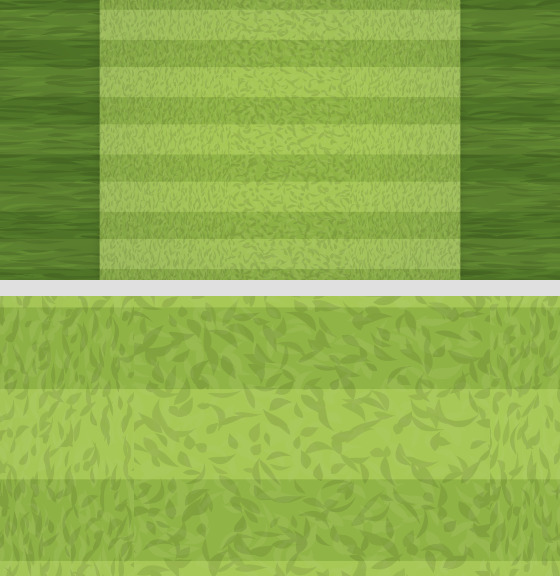
Top: the whole. Bottom: its middle third, enlarged.
Write a Shadertoy shader that draws this texture.

```glsl
const float FIELD_HALF_WIDTH = 0.644;
const float BAND_PERIOD = 0.2047;
const float BAND_START = 0.039;
const float LIGHT_SHARE = 0.525;

vec2 hash22(vec2 p) {
    vec3 q = fract(p.xyx * vec3(0.1031, 0.1030, 0.0973));
    q += dot(q, q.yzx + 33.33);
    return fract((q.xx + q.yz) * q.zy);
}

// Coverage of the interval [a, b] with soft ends
float span(float x, float a, float b, float aa) {
    return smoothstep(a - aa, a + aa, x) - smoothstep(b - aa, b + aa, x);
}

// Tapered, curved blade centred on the origin
float blade(vec2 p, float angle, float halfLength, float halfWidth, float bend, float aa) {
    float c = cos(angle), s = sin(angle);
    vec2 q = vec2(c * p.x + s * p.y, c * p.y - s * p.x);
    float t = q.x / halfLength;
    float d = abs(q.y + bend * q.x * q.x) - halfWidth * (1.0 - t * t) * (1.0 - 0.5 * t);
    return smoothstep(aa, -aa, d) * step(abs(t), 1.0);
}

// Randomly turned blades, one in each filled cell, gathered from the neighbours
float bladeLayer(vec2 p, float lean, float spread, float fill, float seed, float aa) {
    vec2 cell = floor(p);
    float cover = 0.0;
    for (int y = -1; y <= 1; y++) {
        for (int x = -1; x <= 1; x++) {
            vec2 id = cell + vec2(x, y);
            vec2 place = hash22(id + seed);
            vec2 look = hash22(id + seed + 57.0);
            vec2 kind = hash22(id + seed + 113.0);
            float angle = lean + spread * (look.x - 0.5);
            float size = mix(0.35, 0.95, look.y);
            float width = mix(0.12, 0.28, kind.y);
            float strength = mix(0.75, 1.0, place.y) * step(kind.x, fill);
            float bend = 1.4 * (place.x - 0.5);
            cover = max(cover, strength * blade(p - id - place, angle, size, width, bend, aa));
        }
    }
    return cover;
}

// Slow tonal drift from layered sines
float drift(vec2 p) {
    return 0.5 * sin(p.x * 6.0 + 2.0 * sin(p.y * 13.0))
         + 0.5 * sin(p.y * 37.0 + 1.7 * sin(p.x * 8.0));
}

void mainImage(out vec4 fragColor, in vec2 fragCoord) {
    float pixel = 1.0 / iResolution.y;
    vec2 p = (fragCoord - vec2(0.5 * iResolution.x, 0.0)) * pixel;
    float outside = abs(p.x) - FIELD_HALF_WIDTH;
    float field = smoothstep(pixel, -pixel, outside);

    // Mown bands
    float phase = mod(p.y - BAND_START, BAND_PERIOD);
    float band = span(phase, 0.0, LIGHT_SHARE * BAND_PERIOD, 0.6 * pixel)
               + smoothstep(BAND_PERIOD - 0.6 * pixel, BAND_PERIOD + 0.6 * pixel, phase);

    // Grass grain: long and flat beside the field, coarse in its middle panel, fine elsewhere
    bool beside = outside > 0.0;
    bool coarse = p.x > -0.174 && p.x < 0.25;
    vec2 density = beside ? vec2(8.0, 38.0) : coarse ? vec2(42.0, 48.0) : vec2(72.0, 48.0);
    float lean = beside ? 0.0 : coarse ? 0.6 : 1.3;
    float spread = beside ? 0.8 : coarse ? 4.0 : 2.0;
    float fill = beside ? 0.75 : 1.0;
    float aa = 0.7 * pixel * (beside ? density.y : 0.5 * (density.x + density.y));
    float shade = bladeLayer(p * density + 100.0, lean, spread, fill, 3.0, aa);
    float sheen = bladeLayer(p * density * 0.95 + 150.0, lean + 0.3, spread, fill, 31.0, aa);

    // Field, brighter and warmer toward the centre
    float glow = 1.0 - smoothstep(0.15, 0.85, length((p - vec2(0.0, 0.5)) * vec2(1.0, 1.1)));
    vec3 lightTurf = mix(vec3(0.61, 0.73, 0.36), vec3(0.655, 0.785, 0.335), glow);
    vec3 darkTurf = mix(vec3(0.515, 0.645, 0.27), vec3(0.565, 0.705, 0.27), glow);
    vec3 turf = mix(darkTurf, lightTurf, band);
    turf = mix(turf, vec3(0.70, 0.80, 0.46), 0.25 * sheen);
    turf *= 1.0 - 0.105 * shade;
    turf *= 1.0 + 0.012 * span(p.x, 0.25, FIELD_HALF_WIDTH, pixel);

    // Darker rough at both sides, shaded next to the field
    vec3 rough = mix(vec3(0.308, 0.45, 0.152), vec3(0.358, 0.50, 0.182), band);
    rough *= 1.0 - 0.11 * shade + 0.09 * sheen * (1.0 - shade);
    rough *= 1.0 + 0.025 * drift(p);
    rough *= 1.0 - 0.08 * exp(-max(outside, 0.0) * 70.0);

    fragColor = vec4(mix(rough, turf, field), 1.0);
}
```
